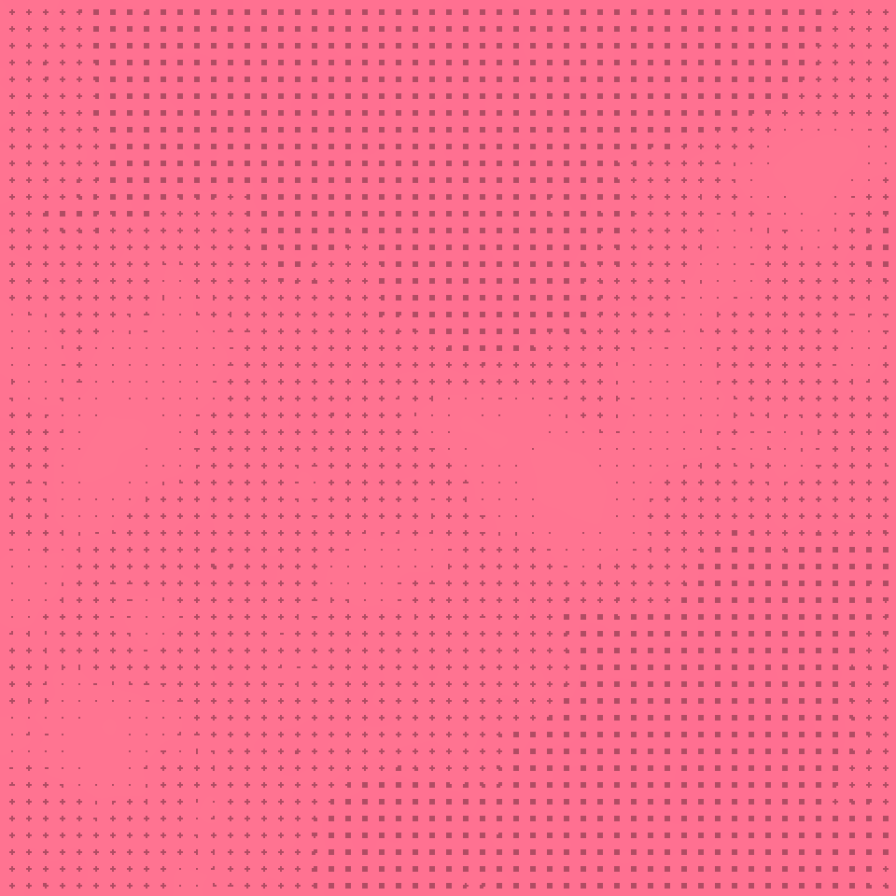
This pattern is drawn by a Shadertoy shader. Its source:

```glsl
// Halftone lattice of tiny plum squares and crosses on pink, worn unevenly by noise.
#define UNITS 480.0                    // small squares across the canvas
#define PITCH 9.0                      // squares from one dot to the next
#define ORIGIN vec2(6.5, 5.5)          // centre of the lower left dot
#define PAPER vec3(1.0, 0.45, 0.57)
#define INK vec3(0.69, 0.30, 0.39)
#define LEVELS vec3(0.25, 0.39, 0.63)  // tone that inks middle, arms, corners
#define BASE_TONE 0.49
#define WEAR 0.26                      // strength of the broad noise
#define GRAIN 0.10                     // strength of the noise within a dot
#define TINT 0.025                     // faint shift of the paper with tone

// Soft patches of tone: centre, radius, strength
const vec4 PATCHES[12] = vec4[12](
    vec4(0.25, 0.90, 0.17, 0.38), vec4(0.55, 0.92, 0.20, 0.38),
    vec4(0.80, 0.96, 0.12, 0.30), vec4(0.53, 0.66, 0.09, 0.32),
    vec4(0.82, 0.24, 0.15, 0.42), vec4(0.76, 0.06, 0.20, 0.36),
    vec4(0.46, 0.05, 0.10, 0.26), vec4(0.91, 0.80, 0.09, -0.32),
    vec4(0.12, 0.55, 0.14, -0.22), vec4(0.65, 0.48, 0.16, -0.26),
    vec4(0.10, 0.17, 0.12, -0.22), vec4(0.99, 0.74, 0.06, 0.30));

vec2 hashGradient(vec2 p) {
    vec3 q = fract(p.xyx * vec3(0.1031, 0.1030, 0.0973));
    q += dot(q, q.yzx + 33.33);
    float angle = 6.28319 * fract((q.x + q.y) * q.z);
    return vec2(cos(angle), sin(angle));
}

float gradientNoise(vec2 p) {
    vec2 i = floor(p), f = p - i;
    vec2 u = f * f * f * (f * (f * 6.0 - 15.0) + 10.0);
    vec2 e = vec2(0.0, 1.0);
    float low = mix(dot(hashGradient(i), f),
                    dot(hashGradient(i + e.yx), f - e.yx), u.x);
    float high = mix(dot(hashGradient(i + e), f - e),
                     dot(hashGradient(i + e.yy), f - e.yy), u.x);
    return mix(low, high, u.y);
}

// Broad tone: patches plus three octaves of wear
float toneAt(vec2 uv) {
    float tone = BASE_TONE;
    for (int i = 0; i < 12; i++) {
        vec2 d = (uv - PATCHES[i].xy) / PATCHES[i].z;
        tone += PATCHES[i].w * exp(-dot(d, d));
    }
    float amplitude = WEAR, frequency = 7.0;
    for (int i = 0; i < 3; i++) {
        tone += amplitude * gradientNoise(uv * frequency + 17.0 * float(i));
        amplitude *= 0.5;
        frequency *= 2.0;
    }
    return tone;
}

// Share of the screen pixel covered by the unit square at a given offset
float squareCoverage(vec2 offset, float footprint) {
    vec2 lo = max(offset - 0.5 * footprint, -0.5);
    vec2 hi = min(offset + 0.5 * footprint, 0.5);
    vec2 overlap = max(hi - lo, 0.0) / footprint;
    return overlap.x * overlap.y;
}

void mainImage(out vec4 fragColor, in vec2 fragCoord) {
    float footprint = UNITS / iResolution.y;
    vec2 p = fragCoord * footprint;
    vec2 centre = ORIGIN + PITCH * floor((p - ORIGIN) / PITCH + 0.5);

    // Each dot is three by three squares; higher tone inks more of them
    float ink = 0.0;
    for (int y = -1; y <= 1; y++) {
        for (int x = -1; x <= 1; x++) {
            vec2 square = centre + vec2(x, y);
            float coverage = squareCoverage(p - square, footprint);
            if (coverage > 0.0) {
                float tone = toneAt(square / UNITS)
                           + GRAIN * gradientNoise(square * 0.37);
                ink += coverage * step(LEVELS[abs(x) + abs(y)], tone);
            }
        }
    }

    float tone = clamp(toneAt(p / UNITS), 0.0, 1.0);
    vec3 paper = PAPER + vec3(0.0, TINT * (BASE_TONE - tone), 0.0);
    fragColor = vec4(mix(paper, INK, min(ink, 1.0)), 1.0);
}
```
